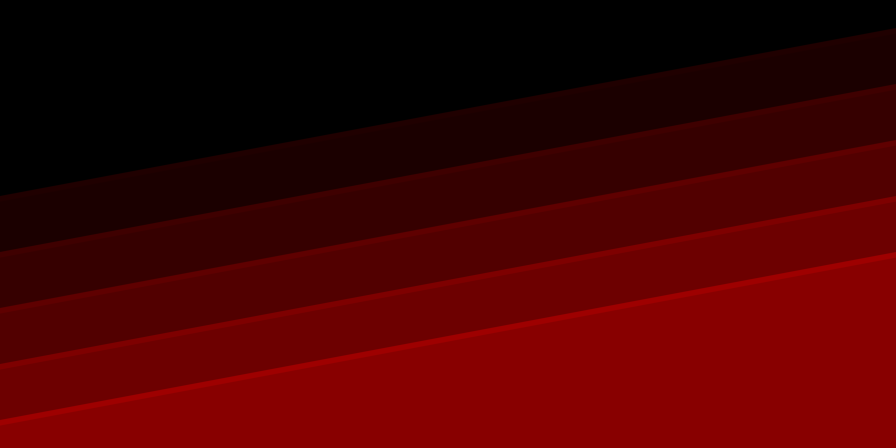
Give the GLSL for this background, as a WebGL 2 fragment shader.

```glsl
#version 300 es
precision highp float;
// Slanted red bands that darken step by step to black, each with a lit upper rim.

uniform vec2 u_resolution;
out vec4 fragColor;

const int BAND_COUNT = 5;
const float BAND_HEIGHT = 0.125;
const float BASE_EDGE = 0.0625;   // lowest edge at the left side
const float EDGE_RISE = 0.375;    // climb of each edge across the canvas
const float RIM_HEIGHT = 0.0125;
const float RIM_GAIN = 1.16;
const vec3 BASE_RED = vec3(0.533, 0.0, 0.0);

// Smooth coverage of the area below an edge at the given height.
float below(float height, float edge, float softness) {
    return 1.0 - smoothstep(edge - softness, edge + softness, height);
}

// Band colour with a brighter strip just under its upper edge.
vec3 bandColor(vec3 base, float height, float edge, float softness) {
    float body = below(height, edge - RIM_HEIGHT, softness);
    return base * mix(RIM_GAIN, 1.0, body);
}

void main() {
    vec2 uv = gl_FragCoord.xy / u_resolution;
    float softness = 0.75 / u_resolution.y;

    // Height above the lowest slanted edge
    float height = uv.y - BASE_EDGE - EDGE_RISE * uv.x;

    // Paint from the darkest upper band down to the brightest lower one
    vec3 color = vec3(0.0);
    for (int i = BAND_COUNT - 1; i >= 0; i--) {
        float edge = float(i) * BAND_HEIGHT;
        vec3 base = BASE_RED * (1.0 - float(i) / float(BAND_COUNT));
        vec3 band = bandColor(base, height, edge, softness);
        color = mix(color, band, below(height, edge, softness));
    }

    fragColor = vec4(color, 1.0);
}
```
